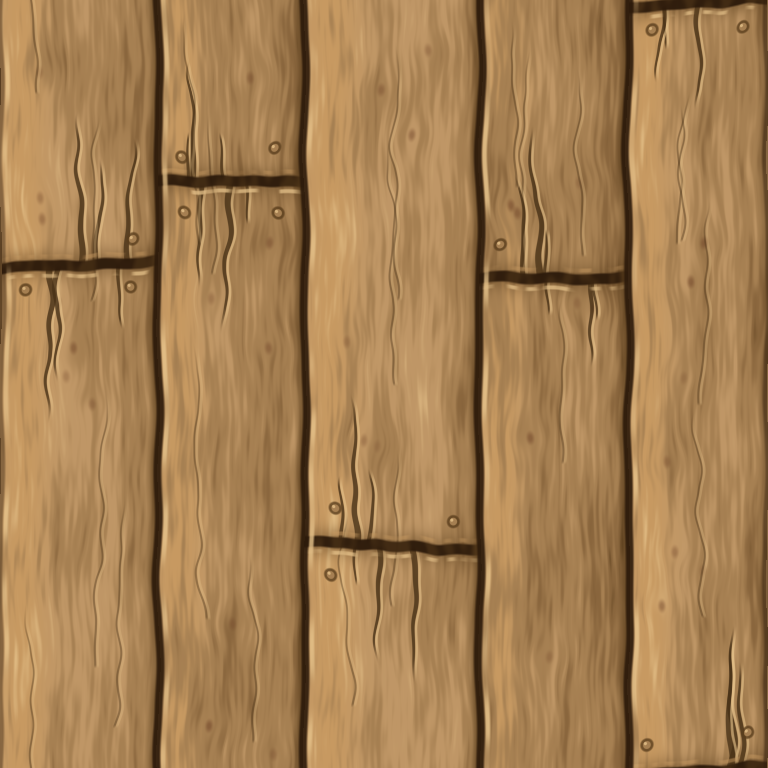
This texture is drawn by a WebGL 1 fragment shader. Its source:

```glsl
precision highp float;
// Five worn vertical wooden planks, each broken by one nailed butt joint.
// Stretched gradient noise makes the grain; distance functions add seams,
// tapered cracks, nails and knots. The tile wraps on both axes.
uniform vec2 u_resolution;

const vec3 DEEP = vec3(0.17, 0.10, 0.04);
const vec3 DARK = vec3(0.35, 0.24, 0.11);
const vec3 BROWN = vec3(0.54, 0.40, 0.24);
const vec3 TAN = vec3(0.65, 0.50, 0.32);
const vec3 PALE = vec3(0.75, 0.59, 0.40);
const vec3 GOLD = vec3(0.78, 0.60, 0.38);
const vec3 CREAM = vec3(0.90, 0.76, 0.54);

float hash(vec2 p) {
  return fract(sin(dot(p, vec2(127.1, 311.7))) * 43758.55);
}

float corner(vec2 cell, vec2 offset, vec2 period) {
  float angle = 6.2832 * hash(mod(cell, period));
  return dot(vec2(cos(angle), sin(angle)), offset);
}

// Gradient noise that repeats after a whole number of cells.
float noise(vec2 p, vec2 period) {
  vec2 i = floor(p), f = fract(p), e = vec2(1.0, 0.0);
  vec2 s = f * f * f * (f * (f * 6.0 - 15.0) + 10.0);
  return mix(mix(corner(i, f, period), corner(i + e, f - e, period), s.x),
             mix(corner(i + e.yx, f - e.yx, period), corner(i + 1.0, f - 1.0, period), s.x), s.y);
}

// Noise stretched along a plank; freq.y is a whole number so that y wraps.
float grain(vec2 p, vec2 freq, float seed) {
  return noise(p * freq + vec2(seed * 37.3, 0.0), vec2(512.0, freq.y));
}

float wrapped(float d) { return fract(d + 0.5) - 0.5; }

float band(float d, float halfWidth, float soft) {
  return 1.0 - smoothstep(halfWidth, halfWidth + soft, abs(d));
}

// Left edge, right edge, joint height, tone shift.
vec4 plank(float id) {
  if (id < 0.5) return vec4(0.0, 0.206, 0.655, 0.03);
  if (id < 1.5) return vec4(0.206, 0.397, 0.764, -0.05);
  if (id < 2.5) return vec4(0.397, 0.625, 0.289, 0.07);
  if (id < 3.5) return vec4(0.625, 0.818, 0.638, -0.09);
  return vec4(0.818, 1.0, 0.996, 0.02);
}

vec3 woodRamp(float tone, float warmth) {
  vec3 c = mix(DARK, BROWN, smoothstep(0.0, 0.25, tone));
  c = mix(c, TAN, smoothstep(0.25, 0.48, tone));
  c = mix(c, mix(PALE, GOLD, warmth), smoothstep(0.48, 0.72, tone));
  return mix(c, CREAM, smoothstep(0.75, 1.1, tone));
}

// Tapered split growing along +y: x is its shadow, y its lit lip.
vec2 crack(vec2 p, float len, float width, float seed) {
  float t = p.y / len;
  float x = p.x + 0.012 * noise(vec2(seed * 7.3, p.y * 18.0), vec2(512.0))
          + (hash(vec2(seed, 3.0)) - 0.5) * 0.12 * p.y;
  float w = width * (1.0 - t);
  float inside = smoothstep(0.0, 0.006, p.y) * (1.0 - smoothstep(0.8, 1.0, t));
  return inside * vec2(band(x, w, 0.002), band(x - w - 0.003, 0.0006, 0.002));
}

vec3 nail(vec3 c, vec2 p) {
  float r = length(p);
  c = mix(c, DARK, 0.8 * band(r, 0.007, 0.003));
  c = mix(c, TAN, band(r, 0.004, 0.002));
  return mix(c, CREAM, 0.8 * band(length(p - vec2(-0.002, 0.002)), 0.001, 0.002));
}

void main() {
  vec2 p = gl_FragCoord.xy / u_resolution;
  float wobble = noise(p * vec2(4.0, 9.0) + 0.3, vec2(4.0, 9.0));
  p.x = fract(p.x + 0.007 * wobble);
  float id = dot(step(vec4(0.206, 0.397, 0.625, 0.818), vec4(p.x)), vec4(1.0));
  vec4 board = plank(id);
  float fromLeft = p.x - board.x, fromRight = board.y - p.x;
  float u = fromLeft / (board.y - board.x);
  float jointY = board.z + 0.012 * cos(id * 1.6) * (u - 0.5);
  float dy = wrapped(p.y - jointY - 0.006 * grain(p, vec2(28.0, 4.0), id));

  // Knots bend the grain around themselves.
  float knots = 0.0, bend = 0.0;
  for (int i = 0; i < 7; i++) {
    vec2 k = vec2(float(i) + 5.0, id);
    vec2 d = vec2(fromLeft - (board.y - board.x) * mix(0.2, 0.85, hash(k)),
                  wrapped(p.y - hash(k + 31.0)));
    float r = length(d * vec2(1.0, 0.6));
    knots += band(r, 0.001, 0.006) * mix(0.3, 0.8, hash(k + 57.0));
    bend += d.x * exp(-dot(d, d) * 1500.0);
  }

  // Layered grain and the rounded light across each plank.
  vec2 g = p + vec2(0.004 * grain(p, vec2(12.0, 7.0), id + 9.0) - 0.5 * bend, 0.0);
  float tone = 0.55 + board.w + 0.22 * grain(g, vec2(32.0, 3.0), id)
             + 0.24 * grain(g, vec2(95.0, 8.0), id + 1.0)
             + 0.20 * grain(g, vec2(190.0, 20.0), id + 2.0)
             + 0.22 * grain(g, vec2(9.0, 6.0), id + 3.0);
  float warmth = exp(-pow((u - 0.14) / 0.16, 2.0));
  tone += 0.14 * warmth - 0.18 * smoothstep(0.72, 1.0, u);
  vec3 color = woodRamp(tone, warmth);
  color = mix(color, vec3(0.44, 0.27, 0.16), 0.7 * min(knots, 1.0));

  // Splits from the joint, then faint free hairlines.
  for (int i = 0; i < 10; i++) {
    vec2 k = vec2(float(i) + 21.0, id + 2.0);
    float atJoint = step(float(i), 5.5), size = hash(k + 13.0);
    float root = (board.y - board.x) * mix(0.18, 0.82, hash(k));
    float up = mod(float(i), 2.0) * 2.0 - 1.0;
    float y = mix(wrapped(p.y - hash(k + 8.0)), dy * up, atJoint);
    vec2 split = crack(vec2(fromLeft - root, y), mix(0.18 + 0.2 * size, 0.05 + 0.16 * size, atJoint),
                       mix(0.0004, 0.001 + 0.0025 * size, atJoint), k.x + id * 11.0);
    split *= mix(0.4, 0.8, atJoint);
    color = mix(mix(color, DARK * 0.8, split.x), CREAM, 0.8 * split.y);
  }

  // Nails on both sides of the joint, some missing.
  for (int i = 0; i < 4; i++) {
    vec2 k = vec2(float(i) + 3.0, id + 40.0);
    float side = mod(float(i), 2.0), above = step(1.5, float(i)) * 2.0 - 1.0;
    vec2 at = vec2((board.y - board.x) * (mix(0.14, 0.84, side) + 0.06 * (hash(k) - 0.5)),
                   above * mix(0.030, 0.045, hash(k + 7.0)));
    if (hash(k + 19.0) > 0.15) color = nail(color, vec2(fromLeft, dy) - at);
  }

  // Joint: stained ends, dark gap and chipped bright lips.
  float chips = smoothstep(-0.25, 0.3, grain(p, vec2(60.0, 30.0), id + 5.0));
  color = mix(color, DARK, 0.45 * exp(-pow(dy / 0.018, 2.0)));
  color = mix(color, CREAM, 0.75 * chips * band(dy + 0.013, 0.001, 0.003));
  color = mix(color, GOLD, 0.5 * chips * band(dy - 0.012, 0.001, 0.003));
  color = mix(color, mix(DEEP, DARK, 0.4 * chips), 0.95 * band(dy, 0.005, 0.004));

  // Seams: shaded right side, lit left side and a dark groove.
  float wear = smoothstep(-0.3, 0.35, grain(p, vec2(3.0, 14.0), id + 6.0));
  float outer = step(3.5, id);
  color = mix(color, DARK, mix(0.75, 0.4, outer) * (1.0 - smoothstep(0.002, 0.016, fromRight)));
  color = mix(color, CREAM, 0.85 * wear * band(fromLeft - 0.009, 0.001, 0.004));
  float groove = max(band(fromLeft, 0.003, 0.004) * mix(0.4, 0.9, step(0.5, id)),
                     band(fromRight, 0.003, 0.004) * mix(0.9, 0.4, outer));
  color = mix(color, DEEP, groove);
  gl_FragColor = vec4(color, 1.0);
}
```
